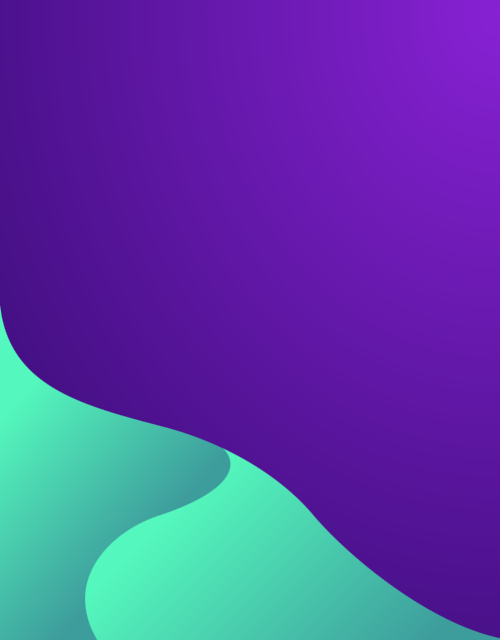
Reproduce this background procedurally as a Shadertoy shader.

```glsl
// A violet backdrop lit from the upper right, with two mint waves along the bottom.
// The wave edges are chains of cubic Bezier curves, solved for one axis by bisection;
// each layer is filled with its own gradient. Lengths are fractions of the height.

const vec3 VIOLET_LIGHT = vec3(0.53, 0.13, 0.83);
const vec3 VIOLET_DARK  = vec3(0.26, 0.06, 0.51);
const vec3 MINT_LIGHT   = vec3(0.33, 0.97, 0.74);
const vec3 MINT_DARK    = vec3(0.24, 0.61, 0.61);

const vec2  GLOW_CENTER  = vec2(0.781, 0.98);
const float GLOW_RADIUS  = 0.911;
const float GLOW_STRETCH = 0.85;

// Start and end points of the mint gradients
const vec2 LEFT_FROM  = vec2(0.04, 0.39);
const vec2 LEFT_TO    = vec2(0.265, 0.1875);
const vec2 RIGHT_FROM = vec2(0.20, 0.132);
const vec2 RIGHT_TO   = vec2(0.506, -0.174);

const int BISECTIONS = 18;

// Upper edge of the waves, as (x, y) from left to right
const vec2 CREST[10] = vec2[10](
    vec2(0.000, 0.525), vec2(0.013, 0.3945), vec2(0.130, 0.366),
    vec2(0.260, 0.332), vec2(0.352, 0.307), vec2(0.436, 0.258),
    vec2(0.488, 0.197), vec2(0.544, 0.130), vec2(0.671, 0.026),
    vec2(0.781, 0.003));

// Right edge of the front wave, as (y, x) from bottom to top
const vec2 LOBE[10] = vec2[10](
    vec2(0.000, 0.152), vec2(0.018, 0.141), vec2(0.040, 0.133),
    vec2(0.065, 0.133), vec2(0.121, 0.133), vec2(0.172, 0.182),
    vec2(0.194, 0.247), vec2(0.229, 0.354), vec2(0.271, 0.380),
    vec2(0.302, 0.346));

vec2 bezier(vec2 a, vec2 b, vec2 c, vec2 d, float t) {
    float s = 1.0 - t;
    return s * s * s * a + 3.0 * s * t * (s * b + t * c) + t * t * t * d;
}

// Second coordinate of a three-part curve where its first one equals u
float curveAt(vec2 pts[10], float u) {
    int k = u < pts[3].x ? 0 : (u < pts[6].x ? 3 : 6);
    float low = 0.0, high = 1.0;
    for (int i = 0; i < BISECTIONS; i++) {
        float mid = 0.5 * (low + high);
        if (bezier(pts[k], pts[k + 1], pts[k + 2], pts[k + 3], mid).x < u) low = mid;
        else high = mid;
    }
    return bezier(pts[k], pts[k + 1], pts[k + 2], pts[k + 3], 0.5 * (low + high)).y;
}

// Smooth coverage of the region where d is positive
float coverage(float d) {
    return clamp(0.5 + d / max(fwidth(d), 1e-5), 0.0, 1.0);
}

vec3 mintGradient(vec2 p, vec2 from, vec2 to) {
    vec2 axis = to - from;
    float t = dot(p - from, axis) / dot(axis, axis);
    return mix(MINT_LIGHT, MINT_DARK, clamp(t, 0.0, 1.0));
}

void mainImage(out vec4 fragColor, in vec2 fragCoord) {
    vec2 p = fragCoord / iResolution.y;

    // Backdrop glow
    vec2 toGlow = (p - GLOW_CENTER) * vec2(1.0, GLOW_STRETCH);
    float fade = min(length(toGlow) / GLOW_RADIUS, 1.0);
    vec3 color = mix(VIOLET_LIGHT, VIOLET_DARK, fade);

    // Front wave over back wave
    float front = coverage(curveAt(LOBE, p.y) - p.x);
    vec3 waves = mix(mintGradient(p, RIGHT_FROM, RIGHT_TO),
                     mintGradient(p, LEFT_FROM, LEFT_TO), front);

    // Both waves end at the crest
    color = mix(color, waves, coverage(curveAt(CREST, p.x) - p.y));
    fragColor = vec4(color, 1.0);
}
```
